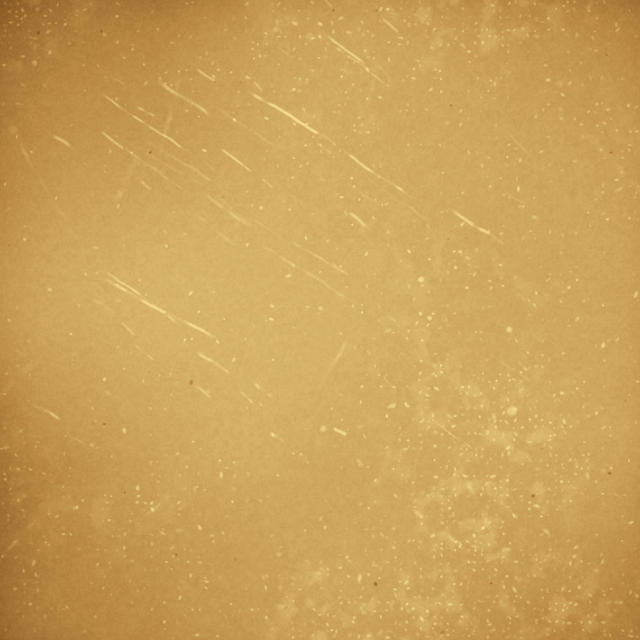
This texture is drawn by a Shadertoy shader. Its source:

```glsl
// Aged amber paper: a warm uneven glow, browned edges and mottled stains,
// overlaid with slanting pale scratches, hazy scuffs, dust specks and grain.
// All layers add to one scalar tone, which a three-stop ramp turns into colour.

const vec3 BROWN = vec3(0.55, 0.36, 0.15);
const vec3 OCHRE = vec3(0.73, 0.54, 0.27);
const vec3 STRAW = vec3(0.85, 0.71, 0.42);

const float BASE_TONE = 0.84;
const float GLOW = 0.17;
const float STAIN = 0.20;
const float GRAIN = 0.10;
const float SCUFF = 0.16;
const float SCRATCH_GAIN = 0.55;
const float STREAK_GAIN = 0.13;
const float DUST_GAIN = 0.50;
const int SCRATCHES = 64;
const int STREAKS = 18;

vec4 hash4(vec2 p) {
    vec4 q = fract(p.xyxy * vec4(0.1031, 0.1030, 0.0973, 0.1099));
    q += dot(q, q.wzxy + 33.33);
    return fract((q.xxyz + q.yzzw) * q.zywx);
}

float noise(vec2 p) {
    vec2 i = floor(p), f = fract(p);
    f = f * f * (3.0 - 2.0 * f);
    float low = mix(hash4(i).x, hash4(i + vec2(1, 0)).x, f.x);
    float high = mix(hash4(i + vec2(0, 1)).x, hash4(i + 1.0).x, f.x);
    return mix(low, high, f.y);
}

float fbm(vec2 p) {
    float sum = 0.0, amp = 0.5;
    for (int i = 0; i < 5; i++) {
        sum += amp * noise(p);
        p = mat2(1.6, 1.2, -1.2, 1.6) * p + 7.3;
        amp *= 0.5;
    }
    return sum;
}

// Tapered, slightly bent line with worn gaps; reach is half its length.
float scratch(vec2 p, vec2 centre, float angle, float reach, float width, float seed) {
    vec2 dir = vec2(cos(angle), sin(angle)), q = p - centre;
    float along = dot(q, dir) / reach;
    if (abs(along) > 1.0) return 0.0;
    float across = dot(q, vec2(-dir.y, dir.x));
    across += reach * 0.05 * (along * along - 0.4) * (fract(seed * 0.37) - 0.5);
    across += 0.003 * (noise(vec2(along * reach * 45.0, seed)) - 0.5);
    float pixel = 1.0 / iResolution.y;
    float line = 1.0 - smoothstep(width * 0.3, width + pixel, abs(across));
    float wear = smoothstep(0.15, 0.6, noise(vec2(along * reach * 70.0 + 9.0, seed + 3.0)));
    return line * mix(0.25, 1.0, wear) * (1.0 - smoothstep(0.6, 1.0, abs(along)));
}

// One randomly turned oval per grid cell; radius is in cell units.
float specks(vec2 p, float cells, float seed, float chance, float radius, float stretch) {
    vec2 cell = floor(p * cells);
    vec4 h = hash4(cell + seed), k = hash4(cell + seed + 57.0);
    vec2 q = fract(p * cells) - 0.5 - 0.5 * (h.xy - 0.5);
    float angle = 6.2832 * k.x;
    q = mat2(cos(angle), -sin(angle), sin(angle), cos(angle)) * q;
    q.x /= mix(1.0, stretch, k.y);
    float size = radius * mix(0.4, 1.0, h.z * h.z);
    float spot = 1.0 - smoothstep(size * 0.4, size + cells / iResolution.y, length(q));
    return spot * step(h.w, chance) * mix(0.3, 1.0, k.z * k.z);
}

// Darkening that fades with distance from a corner.
float cornerShade(vec2 uv, vec2 corner, float radius) {
    return 1.0 - smoothstep(0.0, radius, distance(uv, corner));
}

void mainImage(out vec4 fragColor, in vec2 fragCoord) {
    vec2 uv = fragCoord / iResolution.xy;
    vec2 p = fragCoord / iResolution.y;

    // Broad light and browned borders
    vec2 g = (uv - vec2(0.31, 0.52)) / vec2(0.30, 0.24);
    float tone = BASE_TONE + GLOW * exp(-dot(g, g));
    float stain = fbm(p * 3.5 + 4.0) - 0.48;
    vec2 edge = uv + 0.10 * stain;
    float shade = 0.42 * cornerShade(edge, vec2(0, 0), 0.60)
                + 0.38 * cornerShade(edge, vec2(0, 1), 0.55)
                + 0.26 * cornerShade(edge, vec2(1, 0), 0.45)
                + 0.22 * cornerShade(edge, vec2(1, 1), 0.40);
    shade += 0.24 * exp(-uv.x / 0.06) + 0.12 * exp((uv.x - 1.0) / 0.03);
    shade += 0.14 * exp(-uv.y / 0.08) + 0.26 * exp((uv.y - 1.0) / 0.05);
    tone += STAIN * stain * (0.6 + 2.0 * shade) - shade;

    // Hazy scuffs, denser away from the glow
    float worn = smoothstep(0.42, 0.68, fbm(p * 4.0 + 21.0));
    float outer = smoothstep(0.15, 0.55, distance(uv, vec2(0.30, 0.52)));
    float fray = smoothstep(0.46, 0.72, fbm(p * 38.0));
    tone += SCUFF * fray * (0.15 + worn) * outer;

    // Sharp scratches falling to the right
    float marks = 0.0, haze = 0.0;
    for (int i = 0; i < SCRATCHES; i++) {
        float id = float(i);
        vec4 h = hash4(vec2(id, 11.0)), k = hash4(vec2(id, 43.0));
        vec2 centre = vec2(0.02, 0.30) + h.xy * vec2(0.82, 0.70);
        float reach = mix(0.012, 0.11, h.z * h.z * h.z);
        float angle = -mix(0.45, 0.95, k.x * (1.0 - 0.7 * h.z));
        float force = mix(0.18, 1.0, k.y * k.y);
        marks = max(marks, force * scratch(p, centre, angle, reach, mix(0.0012, 0.0026, k.z), id));
    }

    // Broad faint streaks in both diagonals
    for (int i = 0; i < STREAKS; i++) {
        float id = float(i) + 100.0;
        vec4 h = hash4(vec2(id, 5.0)), k = hash4(vec2(id, 71.0));
        float angle = k.x < 0.6 ? mix(0.5, 1.4, h.w) : -mix(0.6, 1.2, h.w);
        haze += scratch(p, h.xy, angle, mix(0.03, 0.12, h.z), mix(0.002, 0.007, k.y), id);
    }
    tone += SCRATCH_GAIN * marks + STREAK_GAIN * min(haze, 1.5) * (0.5 + fray);

    // Pale dust and fibres, then a few dark flecks
    float dusty = (0.12 + outer) * (0.35 + worn);
    float dust = specks(p, 13.0, 3.0, 0.16 * dusty, 0.11, 1.2)
               + specks(p, 45.0, 19.0, 0.26 * dusty, 0.14, 2.2)
               + specks(p, 95.0, 37.0, 0.30 * dusty, 0.20, 2.0);
    tone += DUST_GAIN * min(dust, 1.0);
    tone -= 0.6 * specks(p, 28.0, 83.0, 0.03, 0.07, 1.6);

    // Fine paper grain
    tone += GRAIN * (noise(p * 330.0) - 0.5) + GRAIN * (noise(p * 130.0) - 0.5) * 0.6;

    tone = clamp(tone, -0.1, 1.45);
    vec3 color = tone < 0.5 ? mix(BROWN, OCHRE, tone * 2.0)
                            : mix(OCHRE, STRAW, tone * 2.0 - 1.0);
    fragColor = vec4(color, 1.0);
}
```
